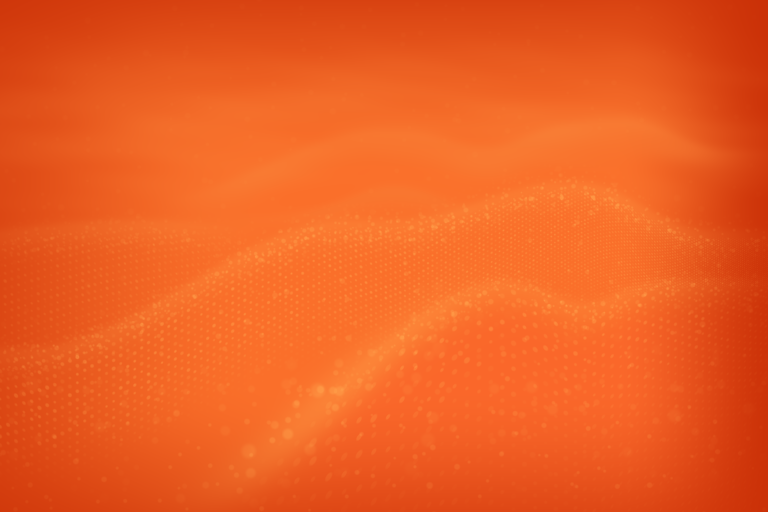
Give the GLSL for this background, as a WebGL 1 fragment shader.

```glsl
precision highp float;
// Orange landscape of rolling particle waves inside a dark red vignette.
// Ridge curves split the scene into layers; each layer carries dotted lines that
// fan from a far vanishing point, with soft folds behind and loose dust on the crests.

uniform vec2 u_resolution;

const vec3 DEEP_RED = vec3(0.79, 0.185, 0.025);
const vec3 ORANGE = vec3(0.98, 0.435, 0.165);
const vec3 HAZE = vec3(0.975, 0.50, 0.215);
const vec3 SPARK = vec3(1.0, 0.64, 0.30);
const vec2 VANISH = vec2(1.9, 0.75);  // where the dotted lines converge
const float WIDTH = 1.5;              // scene width, its height being 1
const float LINE_SLOPE = 0.55;        // mean rise of the dotted lines
const float DOT_GAIN = 0.62;
const float DUST_GAIN = 0.5;

float hash(vec2 p) {
  vec3 q = fract(vec3(p.xyx) * 0.1031);
  q += dot(q, q.yzx + 33.33);
  return fract((q.x + q.y) * q.z);
}

float gradientAt(vec2 cell, vec2 offset) {
  float angle = 6.2832 * hash(cell);
  return dot(vec2(cos(angle), sin(angle)), offset);
}

float noise(vec2 p) {
  vec2 i = floor(p), f = fract(p);
  vec2 w = f * f * f * (f * (f * 6.0 - 15.0) + 10.0);
  vec2 e = vec2(1.0, 0.0);
  return mix(mix(gradientAt(i, f), gradientAt(i + e, f - e), w.x),
             mix(gradientAt(i + e.yx, f - e.yx), gradientAt(i + 1.0, f - 1.0), w.x), w.y);
}

float bell(float d, float width) {
  d /= width;
  return exp(-d * d);
}

// Ridge heights along x
float leftRidge(float x) { return 0.54 + 0.02 * sin(6.0 * x); }

float mainRidge(float x) {
  return 0.31 + 0.25 * smoothstep(0.05, 0.68, x) + 0.075 * smoothstep(0.78, 1.1, x)
       - 0.095 * smoothstep(1.13, 1.38, x);
}

float frontRidge(float x) {
  return 0.02 + 0.425 * smoothstep(0.3, 1.0, x) - 0.045 * bell(x - 1.14, 0.09);
}

float farRidge(float x) {
  return 0.6 + 0.135 * smoothstep(0.3, 0.75, x) - 0.035 * bell(x - 0.95, 0.1)
       + 0.02 * smoothstep(0.95, 1.2, x) - 0.06 * smoothstep(1.22, 1.42, x);
}

// Soft crest: a bright rim with a longer fall below it
float crest(float d, float width) {
  return bell(d, d > 0.0 ? width : width * 2.5);
}

float disc(float d, float radius, float blur) {
  return 1.0 - smoothstep(radius - blur, radius + blur, d);
}

// Dots strung on lines that follow a surface lifted by "lift"
float dottedLines(vec2 p, float lift, float lines, float radius, float px) {
  float reach = VANISH.x - p.x;
  vec2 grid = vec2(log(reach) * lines * 1.15, (VANISH.y - p.y + lift) / reach * lines);
  vec2 id = floor(grid);
  vec2 local = (fract(grid) - 0.5) * reach / lines;
  float dx = -local.x / 1.15;
  float d = length(vec2(dx, LINE_SLOPE * dx - local.y));
  float strength = hash(id + 7.0);
  float size = radius * reach / lines * (0.7 + 0.6 * hash(id + 31.0));
  return disc(d, size, max(px, size * 0.35)) * (0.3 + 0.7 * strength);
}

// Loose particles, one per cell at most
float dust(vec2 p, float cell, float chance, float px) {
  vec2 id = floor(p / cell);
  vec2 spot = 0.25 + 0.5 * vec2(hash(id + 3.0), hash(id + 57.0));
  float size = cell * (0.1 + 0.13 * hash(id + 91.0));
  float d = length(fract(p / cell) - spot) * cell;
  return disc(d, size, max(px, size * 0.4)) * step(hash(id + 19.0), chance);
}

void main() {
  vec2 uv = gl_FragCoord.xy / u_resolution;
  vec2 p = vec2(uv.x * WIDTH, uv.y);
  float px = 1.0 / u_resolution.y;
  float left = leftRidge(p.x), ridge = mainRidge(p.x), front = frontRidge(p.x);
  float dLeft = p.y - left, dMain = p.y - ridge, dFront = p.y - front;
  float inMain = smoothstep(0.0, 0.012, -dMain);
  float inFront = smoothstep(0.0, 0.012, -dFront) * smoothstep(0.4, 0.75, p.x);
  float onLeft = 1.0 - smoothstep(0.3, 0.56, p.x);

  // Vignette
  float light = smoothstep(-0.25, 0.35, uv.x) * (1.0 - smoothstep(0.8, 1.03, uv.x))
              * smoothstep(-0.2, 0.25, uv.y) * (1.0 - smoothstep(0.65, 1.2, uv.y));
  vec3 color = mix(DEEP_RED, ORANGE, light);

  // Hazy folds in the distance
  float behind = (1.0 - inMain) * smoothstep(0.5, 0.6, p.y);
  float streaks = noise(vec2(p.x * 2.6 + p.y, p.y * 13.0 - p.x))
                + 0.5 * noise(vec2(p.x * 5.0, p.y * 24.0 + p.x * 3.0));
  float dNear = p.y - 0.565 - 0.06 * bell(p.x - 0.77, 0.14);
  float folds = 0.3 * bell(p.y - 0.77, 0.12) + 0.4 * streaks * bell(p.y - 0.75, 0.17)
              + 0.45 * crest(p.y - farRidge(p.x), 0.018) * smoothstep(0.25, 0.5, p.x)
              + 0.4 * crest(dNear, 0.014) * bell(p.x - 0.7, 0.25);
  color = mix(color, HAZE, clamp(folds, 0.0, 1.0) * behind * (0.2 + 0.8 * light));
  color.g -= 0.03 * light * inFront * smoothstep(0.0, 0.1, -dFront);

  // Glow along the crests
  float slopeGlow = bell(p.x - 0.62, 0.25) * bell(dFront + 0.01, 0.06);
  float glow = 0.28 * crest(dMain, 0.014) + 0.25 * crest(dFront, 0.014) * smoothstep(0.6, 0.85, p.x)
             + 0.25 * crest(dLeft, 0.014) * onLeft + 0.5 * slopeGlow;
  color = mix(color, SPARK, glow * (0.12 + 0.6 * light));

  // Dotted surfaces, coarser toward the front
  float fine = dottedLines(p, left - 0.5, 125.0, 0.17, px) * onLeft
             * smoothstep(0.0, 0.02, -dLeft) * (1.0 - inMain);
  float middle = dottedLines(p, ridge - 0.45, 105.0, 0.18, px) * inMain * (1.0 - inFront)
               * (1.0 - smoothstep(0.12, 0.28, -dMain));
  float coarse = dottedLines(p, front - 0.4, 36.0, 0.16, px) * inFront
               * (1.0 - 0.75 * smoothstep(0.03, 0.3, -dFront));
  float dots = 0.6 * fine + middle + 0.8 * coarse;

  // Dust on the crests, large blurred grains low down, a few specks in the air
  float crestMask = bell(dMain + 0.01, 0.03) + bell(dFront + 0.01, 0.03) * smoothstep(0.6, 0.8, p.x)
                  + 0.5 * onLeft * bell(dLeft + 0.02, 0.03);
  float lowMask = 0.8 * slopeGlow + 0.35 * bell(p.y - 0.2, 0.12);
  float grains = 0.0;
  for (int i = 0; i < 3; i++) {
    float k = float(i);
    vec2 q = p + 0.37 * k;
    grains += dust(q, 0.011 + 0.005 * k, 0.4, px) * crestMask;
    grains += dust(q, 0.032 + 0.014 * k, 0.22, px) * lowMask;
    grains += dust(q, 0.02 + 0.004 * k, 0.05, px) * (0.15 + 0.45 * inMain);
  }
  float sparkle = DOT_GAIN * dots + DUST_GAIN * grains;
  color = mix(color, SPARK, clamp(sparkle, 0.0, 0.8) * (0.1 + 0.75 * light));
  gl_FragColor = vec4(color, 1.0);
}
```
